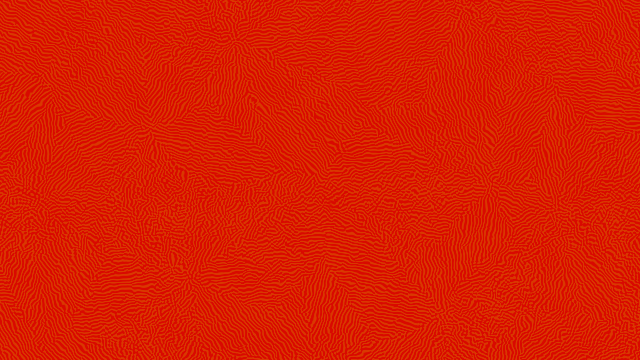
A Shadertoy shader for this pattern:

```glsl
// Fine orange labyrinth stripes on red, grown in fans of differing direction

const float TAU = 6.2831853;

vec2 hash2(vec2 p) {
    vec3 h = fract(p.xyx * vec3(0.1031, 0.1030, 0.0973));
    h += dot(h, h.yzx + 33.33);
    return fract((h.xx + h.yz) * h.zy);
}

float gradientNoise(vec2 p) {
    vec2 cell = floor(p), f = fract(p);
    vec2 u = f * f * f * (f * (f * 6.0 - 15.0) + 10.0);
    vec4 corner;
    for (int i = 0; i < 4; i++) {
        vec2 o = vec2(i & 1, i >> 1);
        float a = TAU * hash2(cell + o + 57.0).x;
        corner[i] = dot(vec2(cos(a), sin(a)), f - o);
    }
    return mix(mix(corner.x, corner.y, u.x), mix(corner.z, corner.w, u.x), u.y);
}

// Stripe direction: a few straight sectors around the nearest fan centre
float fanAngle(vec2 p) {
    vec2 cell = floor(p), toCentre = vec2(0.0), seed = vec2(0.0);
    float nearest = 1e3;
    for (int y = -1; y <= 1; y++)
    for (int x = -1; x <= 1; x++) {
        vec2 id = cell + vec2(x, y);
        vec2 rnd = hash2(id + 11.0);
        vec2 d = p - id - rnd;
        if (dot(d, d) < nearest) {
            nearest = dot(d, d);
            toCentre = d;
            seed = rnd;
        }
    }
    float sector = TAU / (5.0 + floor(seed.y * 3.0));
    float turn = seed.x * TAU;
    float a = atan(toCentre.y, toCentre.x) - turn;
    return (floor(a / sector) + 0.5) * sector + turn;
}

// Sum of small oriented waves; q is measured in stripe periods
float labyrinth(vec2 q) {
    const float spacing = 1.5;
    vec2 cell = floor(q / spacing), wave = vec2(0.0);
    for (int y = -2; y <= 2; y++)
    for (int x = -2; x <= 2; x++) {
        vec2 id = cell + vec2(x, y);
        vec2 centre = (id + hash2(id)) * spacing;
        vec2 rnd = hash2(id + 211.0);
        float disorder = smoothstep(-0.1, 0.4, gradientNoise(centre / 28.0 + 5.0));

        // Calm areas share one phase, disordered ones scatter it
        float across = fanAngle(centre / 50.0) + TAU / 4.0;
        float angle = across + (rnd.x - 0.5) * mix(0.9, 2.4, disorder);
        vec2 d = q - centre;
        float phase = TAU * (dot(d, vec2(cos(angle), sin(angle)))
            + dot(centre, vec2(cos(across), sin(across)))
            + (rnd.y - 0.5) * mix(0.35, 0.8, disorder));
        wave += exp(-0.5 * dot(d, d)) * vec2(cos(phase), sin(phase));
    }
    return wave.x / (length(wave) + 0.08);
}

void mainImage(out vec4 fragColor, in vec2 fragCoord) {
    vec2 q = fragCoord / iResolution.y * 104.0;

    // Small wiggles along the stripes
    q += 0.95 * vec2(gradientNoise(q * 0.29), gradientNoise(q * 0.29 + 40.0));

    // Stripes swell and thin a little from place to place
    float threshold = 0.15 + 0.3 * gradientNoise(q * 0.11 + 90.0);
    float edge = clamp(270.0 / iResolution.y, 0.3, 0.94);
    float stripe = smoothstep(-edge, edge, labyrinth(q) - threshold);
    vec3 red = vec3(0.85, 0.035, 0.0);
    vec3 orange = vec3(0.85, 0.225, 0.0);
    fragColor = vec4(mix(red, orange, stripe), 1.0);
}
```
